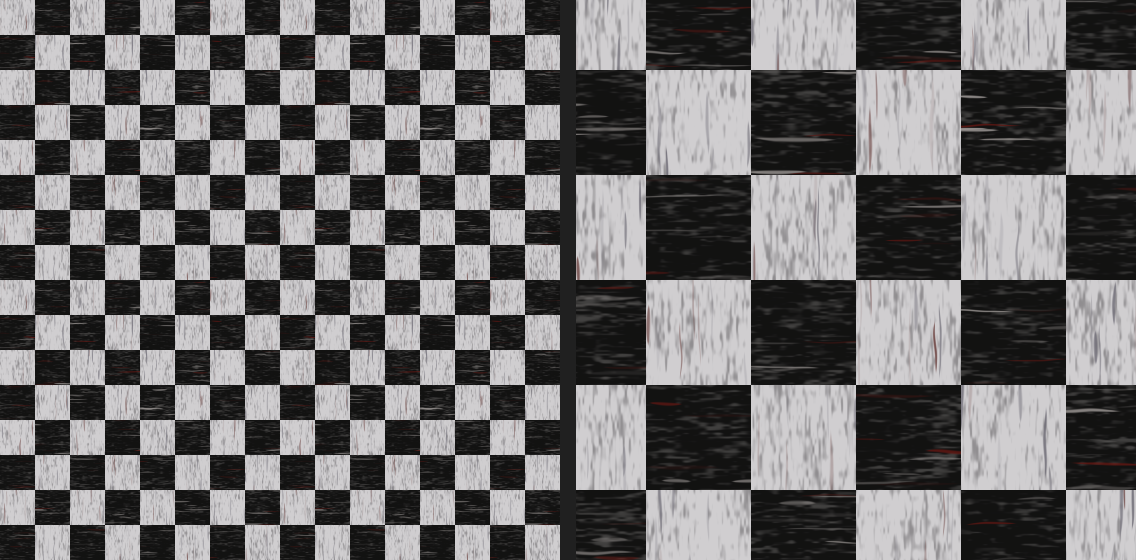
Left, the full canvas; right, a detail of the centre.
Give the GLSL for this pattern, as a WebGL 2 fragment shader.

```glsl
#version 300 es
precision highp float;
// Worn black and white checkerboard tiles with crossed, streaky grain.

uniform vec2 u_resolution;
out vec4 outColor;

const float TILES = 16.0;         // tiles across and down
const float WEAR_PERIOD = 8.0;    // tiles before the wear repeats
const int STREAKS = 7;            // candidate streaks per tile
const int SAMPLES = 3;            // antialiasing grid side
const vec2 COARSE_GRAIN = vec2(5.0, 32.0);  // cells along, across a tile
const vec2 FINE_GRAIN = vec2(13.0, 52.0);
const vec2 PATCHES = vec2(2.0, 5.0);
const float RED_CHANCE = 0.3;

const vec3 WHITE = vec3(0.815, 0.808, 0.816);
const vec3 WHITE_WORN = vec3(0.48, 0.47, 0.48);
const vec3 WHITE_RED = vec3(0.40, 0.23, 0.22);
const vec3 WHITE_GREY = vec3(0.42, 0.41, 0.45);
const vec3 BLACK = vec3(0.070, 0.069, 0.068);
const vec3 BLACK_WORN = vec3(0.32, 0.315, 0.31);
const vec3 BLACK_RED = vec3(0.38, 0.09, 0.07);
const vec3 BLACK_PALE = vec3(0.62, 0.60, 0.59);

// Integer hash giving three values in 0..1.
vec3 hash3(vec3 p) {
  uvec3 v = uvec3(ivec3(floor(p))) * 1664525u + 1013904223u;
  v.x += v.y * v.z; v.y += v.z * v.x; v.z += v.x * v.y;
  v ^= v >> 16u;
  v.x += v.y * v.z; v.y += v.z * v.x; v.z += v.x * v.y;
  return vec3(v >> 8u) / 16777216.0;
}

float valueNoise(vec2 p, float seed) {
  vec2 i = floor(p), f = fract(p);
  f = f * f * (3.0 - 2.0 * f);
  float a = hash3(vec3(i, seed)).x;
  float b = hash3(vec3(i + vec2(1.0, 0.0), seed)).x;
  float c = hash3(vec3(i + vec2(0.0, 1.0), seed)).x;
  float d = hash3(vec3(i + 1.0, seed)).x;
  return mix(mix(a, b, f.x), mix(c, d, f.x), f.y);
}

// Fine broken fibres; p.x runs along the grain.
float grainWear(vec2 p, float seed) {
  float coarse = valueNoise(p * COARSE_GRAIN, seed);
  float fine = valueNoise(p * FINE_GRAIN, seed + 100.0);
  float patchy = valueNoise(p * PATCHES, seed + 200.0);
  float fibre = 0.5 * coarse + 0.5 * fine + 0.24 * (patchy - 0.5);
  return smoothstep(0.46, 0.96, fibre);
}

// Long tapered scratches, some of them red.
vec3 addStreaks(vec3 color, vec2 p, float seed, vec3 red, vec3 plain) {
  for (int i = 0; i < STREAKS; i++) {
    vec3 place = hash3(vec3(float(i), seed, 301.0));
    vec3 look = hash3(vec3(float(i), seed, 302.0));
    float halfLength = mix(0.15, 0.50, place.z);
    float halfWidth = mix(0.010, 0.032, look.x * look.x);
    float along = (p.x - place.x) / halfLength;
    float bend = 0.025 * (valueNoise(vec2(p.x * 4.0, float(i)), seed + 400.0) - 0.5);
    float taper = max(1.0 - along * along, 0.0);
    float across = abs(p.y - place.y + bend) / (halfWidth * taper + 0.002);
    float cover = (1.0 - smoothstep(0.2, 1.0, across)) * smoothstep(0.0, 0.5, taper);
    float strength = 0.12 + 0.75 * look.y * look.y;
    vec3 tint = look.z < RED_CHANCE ? red : plain;
    color = mix(color, tint, cover * strength);
  }
  return color;
}

vec3 checker(vec2 uv) {
  vec2 grid = uv * TILES;
  vec2 cell = floor(grid);
  vec2 local = fract(grid);
  vec2 wearCell = mod(cell, WEAR_PERIOD);
  float seed = 1.0 + wearCell.x + WEAR_PERIOD * wearCell.y;
  bool isBlack = mod(cell.x + cell.y, 2.0) < 0.5;

  // Black grain runs across, white grain runs up.
  vec2 p = isBlack ? local : local.yx;
  float wear = grainWear(p, seed);
  vec3 color = isBlack ? mix(BLACK, BLACK_WORN, 0.75 * wear)
                       : mix(WHITE, WHITE_WORN, 0.75 * wear);
  return addStreaks(color, p, seed, isBlack ? BLACK_RED : WHITE_RED,
                    isBlack ? BLACK_PALE : WHITE_GREY);
}

void main() {
  // Average a small grid of samples inside the pixel.
  vec3 sum = vec3(0.0);
  for (int y = 0; y < SAMPLES; y++) {
    for (int x = 0; x < SAMPLES; x++) {
      vec2 offset = (vec2(x, y) + 0.5) / float(SAMPLES) - 0.5;
      sum += checker((gl_FragCoord.xy + offset) / u_resolution);
    }
  }
  outColor = vec4(sum / float(SAMPLES * SAMPLES), 1.0);
}
```
